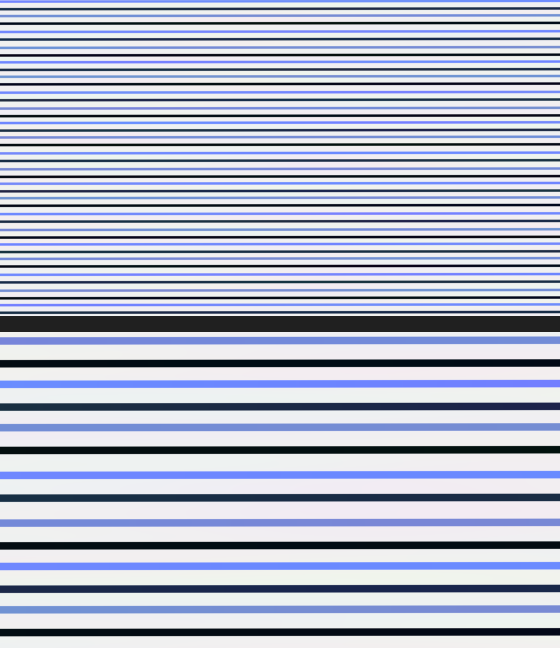
Top: the whole. Bottom: its middle third, enlarged.
A Shadertoy shader for this pattern:

```glsl
// Thin, nearly horizontal rules on pale paper, in a cycle of four inks.
// Each rule is the nearest lane of a repeated grid; the lower pair of each
// cycle shifts up and down in turn, and gradient noise tints paper and ink.

const float CYCLE = 0.09606;       // height of four rules, in canvas heights
const float PITCH = CYCLE / 4.0;
const float TOP_RULE = 0.0039;     // depth of the first rule
const float RULE_WIDTH = 0.0079;
const float SLOPE = 0.0014;        // slight rise to the right
const float PAIR_SHIFT = 0.0023;
const float TINT = 0.035;

const vec3 PAPER = vec3(0.942, 0.942, 0.942);
const vec3 BRIGHT_BLUE = vec3(0.44, 0.53, 1.0);
const vec3 NAVY = vec3(0.10, 0.17, 0.27);
const vec3 SLATE_BLUE = vec3(0.45, 0.56, 0.83);
const vec3 INK_BLACK = vec3(0.015, 0.035, 0.08);

vec2 hashGradient(vec2 cell) {
    float h = fract(sin(dot(cell, vec2(127.1, 311.7))) * 43758.5);
    float angle = 6.2832 * h;
    return vec2(cos(angle), sin(angle));
}

float gradientNoise(vec2 p) {
    vec2 i = floor(p);
    vec2 f = p - i;
    vec2 u = f * f * f * (f * (f * 6.0 - 15.0) + 10.0);
    float a = dot(hashGradient(i), f);
    float b = dot(hashGradient(i + vec2(1, 0)), f - vec2(1, 0));
    float c = dot(hashGradient(i + vec2(0, 1)), f - vec2(0, 1));
    float d = dot(hashGradient(i + vec2(1, 1)), f - vec2(1, 1));
    return mix(mix(a, b, u.x), mix(c, d, u.x), u.y);
}

// Depth of a numbered rule, with the lower pair moved on alternate cycles.
float ruleDepth(float index) {
    float inPair = step(1.5, mod(index, 4.0));
    float side = 2.0 * mod(floor(index / 4.0), 2.0) - 1.0;
    return TOP_RULE + index * PITCH + PAIR_SHIFT * side * inPair;
}

vec3 ruleColor(float index) {
    float slot = mod(index, 4.0);
    vec3 upper = mix(BRIGHT_BLUE, NAVY, step(0.5, slot));
    vec3 lower = mix(SLATE_BLUE, INK_BLACK, step(2.5, slot));
    return mix(upper, lower, step(1.5, slot));
}

// Antialiased coverage of a band around zero.
float bandMask(float offset, float width, float pixel) {
    float edge = abs(offset) - 0.5 * width;
    return 1.0 - smoothstep(-0.75 * pixel, 0.75 * pixel, edge);
}

// Faint drift between green and magenta, with a little blue.
vec3 tintAt(vec2 p, float amount) {
    float hue = gradientNoise(p);
    float cool = gradientNoise(p + 37.4);
    return amount * (hue * vec3(-0.5, 1.0, -0.5) + cool * vec3(-0.6, 0.0, 0.6));
}

void mainImage(out vec4 fragColor, in vec2 fragCoord) {
    vec2 p = fragCoord / iResolution.y;
    float pixel = 1.0 / iResolution.y;
    float middle = 0.5 * iResolution.x / iResolution.y;

    // Depth from the top edge, sheared by the slope
    float depth = 1.0 - p.y + SLOPE * (p.x - middle);
    float index = floor((depth - TOP_RULE) / PITCH + 0.5);

    // Paper and ink
    vec3 paper = PAPER + tintAt(vec2(p.x * 1.5, depth * 24.0), TINT);
    vec3 ink = ruleColor(index) + tintAt(vec2(p.x * 1.2, index * 0.73 + 0.4), 2.0 * TINT);
    float mask = bandMask(depth - ruleDepth(index), RULE_WIDTH, pixel);

    fragColor = vec4(clamp(mix(paper, ink, mask), 0.0, 1.0), 1.0);
}
```
